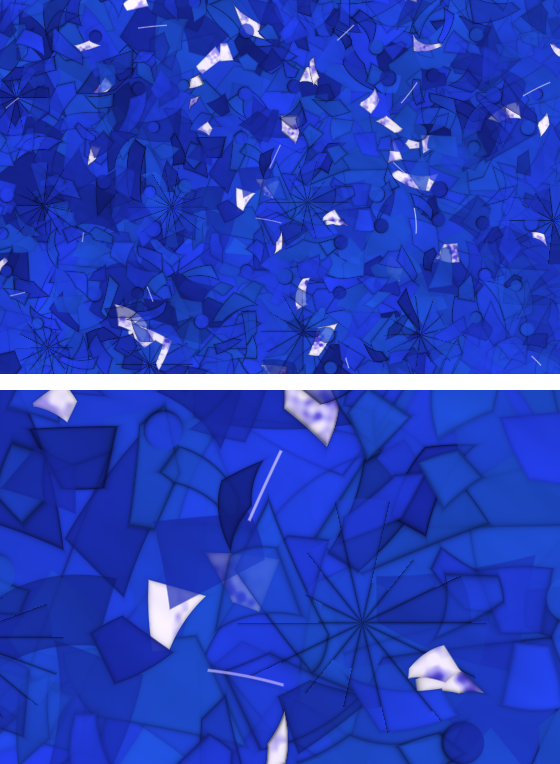
Top, the full canvas; bottom, a detail of the centre.
Give the GLSL for this texture, as a Shadertoy shader.

```glsl
// Overlapping shards, discs and fans of blue glass with a few pale lilac glints.
#define LAYERS 8
#define LARGEST 0.30
#define SHRINK 0.81
#define DARK_SHARE 0.23
#define GLINT_SHARE 0.10
#define EDGE_WIDTH 0.0022
#define EDGE_DARKNESS 0.55
#define DISC_RADIUS 0.020
#define TAU 6.2831853

const vec3 NAVY = vec3(0.08, 0.13, 0.54);
const vec3 AZURE = vec3(0.115, 0.285, 0.78);
const vec3 ROYAL = vec3(0.13, 0.225, 0.86);
const vec3 VIOLET = vec3(0.30, 0.25, 0.82);
const vec3 LILAC = vec3(0.62, 0.58, 0.94);
const vec3 WHITE = vec3(0.95, 0.92, 1.0);

vec4 hash4(vec3 p) {
    vec4 q = fract(p.xyzx * vec4(0.1031, 0.1030, 0.0973, 0.1099));
    q += dot(q, q.wzxy + 33.33);
    return fract((q.xxyz + q.yzzw) * q.zywx);
}

float noise(vec2 p) {
    vec2 i = floor(p), f = fract(p);
    f = f * f * (3.0 - 2.0 * f);
    float a = hash4(vec3(i, 3.0)).x, b = hash4(vec3(i + vec2(1, 0), 3.0)).x;
    float c = hash4(vec3(i + vec2(0, 1), 3.0)).x, d = hash4(vec3(i + 1.0, 3.0)).x;
    return mix(mix(a, b, f.x), mix(c, d, f.x), f.y);
}

mat2 rotate(float a) { return mat2(cos(a), sin(a), -sin(a), cos(a)); }

// Pane colour: navy, azure or royal; the upper left holds more navy
vec3 glass(vec2 pick, vec2 c) {
    float dark = DARK_SHARE + 0.22 * smoothstep(0.9, 0.1, length(c - vec2(0.2, 1.0)));
    if (pick.x < dark) return NAVY * mix(0.8, 1.25, pick.y);
    return mix(AZURE, ROYAL, smoothstep(0.3, 0.7, pick.y)) * mix(0.92, 1.06, fract(pick.x * 9.0));
}

// Streaked reflection of a lit pane
vec3 glint(vec2 p, float seed) {
    vec2 q = rotate(seed * TAU) * p;
    float n = noise(q * vec2(22.0, 60.0) + seed * 50.0) * 0.7 + noise(q * 130.0) * 0.3;
    return mix(mix(VIOLET, LILAC, smoothstep(0.12, 0.35, n)), WHITE, smoothstep(0.32, 0.62, n + 0.3 * seed - 0.1));
}

// Irregular polygon with bent sides, in cell units
float shard(vec2 q, vec4 h) {
    float sides = 3.0 + floor(h.x * 2.6);
    q.y += (h.y - 0.5) * 1.1 * q.x * q.x;
    q *= vec2(mix(0.75, 1.0, h.z), mix(1.0, 1.9, h.w));
    float d = length(q) - 0.85;
    for (float i = 0.0; i < sides; i++) {
        float a = TAU * (i + 0.55 * fract(h.w * 7.0 + i * 0.618)) / sides;
        d = max(d, dot(q, vec2(cos(a), sin(a))) - 0.22 - 0.25 * fract(h.z * 5.0 + i * 0.37));
    }
    return d;
}

void mainImage(out vec4 fragColor, in vec2 fragCoord) {
    float px = 1.0 / iResolution.y;
    vec2 p = fragCoord * px;
    float lit = 0.0;
    float calm = 1.0 - 0.5 * smoothstep(1.15, 1.5, p.x);
    vec3 col = mix(AZURE, ROYAL, noise(p * 5.0));

    // Shards, large to small
    float s = LARGEST;
    for (int layer = 0; layer < LAYERS; layer++) {
        float level = float(layer);
        mat2 turn = rotate(level * 1.3 + 0.4);
        vec2 shift = vec2(17.3, 41.7) + level * 9.1;
        vec2 g = turn * p / s + shift;
        for (int k = 0; k < 9; k++) {
            vec2 id = floor(g) + vec2(k % 3, k / 3) - 1.0;
            vec4 h = hash4(vec3(id, level + 5.0)), m = hash4(vec3(id, level + 25.0));
            vec2 middle = id + 0.2 + 0.6 * m.yz;
            vec2 c = ((middle - shift) * s) * turn;
            vec2 off = (c - vec2(0.72, 0.62)) / vec2(0.62, 0.55);
            bool bright = layer > 3 && m.x < GLINT_SHARE * exp(-dot(off, off));
            if (m.x > mix(0.9, 0.4, level / float(LAYERS))) continue;
            float zoom = bright ? 1.5 : 1.0;
            vec2 q = rotate(m.w * TAU) * (g - middle) * zoom;
            float d = shard(q, h) * s / zoom;
            float cover = smoothstep(px, -px, d);
            vec3 pane = glass(vec2(fract(h.x * 13.0 + m.y), fract(h.y * 11.0 + m.z)), c);
            pane *= 1.0 + 0.16 * q.x;
            float opacity = bright ? 1.0 : mix(0.45, 1.0, h.z) * calm;
            float edge = exp(-abs(d + 0.0008) / EDGE_WIDTH) * h.w * calm;
            col = mix(col, bright ? glint(p, m.w) : pane, cover * opacity);
            col *= 1.0 - EDGE_DARKNESS * edge;
            lit = mix(lit, bright ? 1.0 : 0.0, cover * opacity);
        }
        s *= SHRINK;
    }

    // Fans of thin wedges
    vec2 g = p / 0.36 + 0.3, id = floor(g);
    vec4 h = hash4(vec3(id, 71.0));
    vec2 q = (g - id - 0.34 - 0.32 * h.xy) * 0.36;
    float wedge = (atan(q.y, q.x) / TAU + 0.5) * floor(11.0 + 8.0 * h.w);
    vec4 w = hash4(vec3(floor(wedge), id.x, id.y + 80.0));
    float inside = smoothstep(px, -px, length(q) - 0.12 * mix(0.3, 1.0, w.x)) * step(h.z, 0.6) * (1.0 - lit);
    float spoke = (0.5 - abs(fract(wedge) - 0.5)) * length(q) * 0.45;
    col = mix(col, glass(w.yz, p), inside * 0.55 * w.w);
    col *= 1.0 - 0.5 * inside * exp(-spoke / 0.0013);

    // Small discs with a shaded rim
    g = p / 0.13 + 0.6; id = floor(g);
    h = hash4(vec3(id, 91.0));
    q = (g - id - 0.22 - 0.56 * h.xy) * 0.13;
    float d = length(q) - DISC_RADIUS * mix(0.75, 1.1, h.w);
    float shown = step(h.z, 0.55);
    vec3 disc = h.z < 0.03 ? glint(p, h.w) : glass(vec2(fract(h.w * 17.0), h.x), p);
    col = mix(col, disc, shown * smoothstep(px, -px, d) * (h.z < 0.03 ? 1.0 : 0.75));
    float rimSide = 0.5 + 0.5 * dot(normalize(q + 1e-5), rotate(h.w * TAU)[0]);
    col *= 1.0 - 0.55 * shown * rimSide * exp(-abs(d) / 0.002);

    // Thin lit slivers along broken edges
    g = p / 0.17 + 0.15; id = floor(g);
    h = hash4(vec3(id, 111.0));
    q = rotate(h.w * TAU) * ((g - id - 0.3 - 0.4 * h.xy) * 0.17);
    d = max(abs(q.y + 4.0 * (h.x - 0.5) * q.x * q.x) - 0.0013, abs(q.x) - mix(0.012, 0.045, h.y));
    col = mix(col, mix(LILAC, WHITE, h.x), step(h.z, 0.3) * smoothstep(px, -px, d) * 0.8);

    // Cloudy depth and faint surface streaks
    col *= 0.93 + 0.11 * noise(p * 7.0) + 0.06 * noise(rotate(0.6) * p * vec2(18.0, 70.0));
    fragColor = vec4(clamp(col, 0.0, 1.0), 1.0);
}
```
